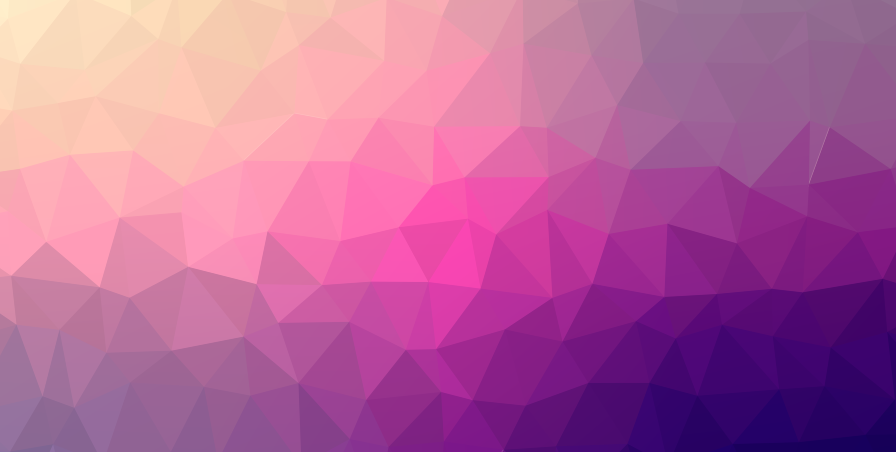
Reproduce this background procedurally as a WebGL 2 fragment shader.

```glsl
#version 300 es
precision highp float;
// Low-poly mesh of triangles over a cream, pink, violet and indigo gradient.
uniform vec2 u_resolution;
out vec4 outColor;

const float ROWS = 8.0; // mesh cells per canvas height

float hash(vec2 p) {
    vec3 q = fract(p.xyx * vec3(0.1031, 0.1030, 0.0973));
    q += dot(q, q.yzx + 33.33);
    return fract((q.x + q.y) * q.z);
}

float cross2(vec2 a, vec2 b) { return a.x * b.y - a.y * b.x; }

float sat(float v) { return clamp(v, 0.0, 1.0); }

// Five evenly spaced colour stops from left to right
vec3 ramp(float x, vec3 a, vec3 b, vec3 c, vec3 d, vec3 e) {
    float t = x * 4.0;
    vec3 col = mix(a, b, sat(t));
    col = mix(col, c, sat(t - 1.0));
    col = mix(col, d, sat(t - 2.0));
    return mix(col, e, sat(t - 3.0));
}

// Horizontal ramps stacked from the dark floor to the pale top
vec3 gradient(vec2 uv) {
    vec3 floorRow = ramp(uv.x, vec3(0.52, 0.43, 0.61), vec3(0.54, 0.35, 0.57),
        vec3(0.48, 0.09, 0.52), vec3(0.13, 0.00, 0.40), vec3(0.08, 0.00, 0.35));
    vec3 lowRow = ramp(uv.x, vec3(0.73, 0.49, 0.63), vec3(0.73, 0.43, 0.62),
        vec3(0.76, 0.21, 0.62), vec3(0.37, 0.04, 0.48), vec3(0.25, 0.01, 0.42));
    vec3 midRow = ramp(uv.x, vec3(0.99, 0.62, 0.71), vec3(0.99, 0.58, 0.71),
        vec3(1.00, 0.28, 0.69), vec3(0.62, 0.18, 0.56), vec3(0.50, 0.09, 0.50));
    vec3 highRow = ramp(uv.x, vec3(0.99, 0.80, 0.70), vec3(0.99, 0.73, 0.70),
        vec3(1.00, 0.53, 0.70), vec3(0.62, 0.39, 0.60), vec3(0.57, 0.32, 0.55));
    vec3 topRow = ramp(uv.x, vec3(1.00, 0.93, 0.79), vec3(0.97, 0.84, 0.69),
        vec3(0.97, 0.66, 0.70), vec3(0.60, 0.45, 0.59), vec3(0.56, 0.43, 0.56));
    vec3 col = mix(floorRow, lowRow, sat(uv.y / 0.28));
    col = mix(col, midRow, sat((uv.y - 0.28) / 0.19));
    col = mix(col, highRow, sat((uv.y - 0.5) / 0.21));
    return mix(col, topRow, sat((uv.y - 0.71) / 0.29));
}

// Jittered mesh vertex; odd rows are shifted by half a cell
vec2 vertex(vec2 id) {
    vec2 jitter = vec2(hash(id + 17.0), hash(id + 71.0)) - 0.5;
    return id + vec2(0.5 * mod(id.y, 2.0), 0.0) + 0.68 * jitter;
}

// Signed distance to the line a-b, positive on its left
float side(vec2 p, vec2 a, vec2 b) {
    return cross2(b - a, p - a) / length(b - a);
}

// Adds one facet: colour in rgb, smooth coverage in alpha
void addFacet(inout vec4 sum, vec2 p, vec2 a, vec2 b, vec2 c, vec2 extent, float px) {
    float ab = side(p, a, b);
    float inside = min(ab, min(side(p, b, c), side(p, c, a)));
    float cover = smoothstep(-0.6 * px, 0.6 * px, inside);
    if (cover <= 0.0) return;
    vec2 center = (a + b + c) / 3.0;
    float seed = hash(floor(center * 64.0) + 9.0);
    float tilt = hash(floor(center * 64.0) + 43.0) - 0.5;
    // Each facet takes its tone from a point slightly off its center
    vec2 uv = mix(center, p, 0.12) / extent + tilt * vec2(0.02, 0.05);
    vec3 col = gradient(clamp(uv, 0.0, 1.0));
    float relief = mix(0.12, 0.035, smoothstep(0.25, 0.75, uv.y));
    col *= 1.0 + relief * (seed - 0.5);
    // A few facets carry a thin pale glint along one edge
    float glint = step(0.985, seed) * (1.0 - smoothstep(0.0, 0.025, abs(ab)));
    col = mix(col, vec3(1.0, 0.85, 0.85), 0.25 * glint);
    sum += vec4(col, 1.0) * cover;
}

void main() {
    vec2 extent = vec2(u_resolution.x / u_resolution.y, 1.0) * ROWS;
    vec2 p = gl_FragCoord.xy / u_resolution * extent;
    float px = ROWS / u_resolution.y;
    vec4 sum = vec4(0.0);

    // Split each nearby quad along its shorter diagonal
    for (int j = -1; j <= 1; j++) {
        for (int i = -1; i <= 1; i++) {
            vec2 id = floor(p) + vec2(i, j);
            vec2 a = vertex(id);
            vec2 b = vertex(id + vec2(1, 0));
            vec2 c = vertex(id + vec2(1, 1));
            vec2 d = vertex(id + vec2(0, 1));
            if (distance(a, c) < distance(b, d)) {
                addFacet(sum, p, a, b, c, extent, px);
                addFacet(sum, p, a, c, d, extent, px);
            } else {
                addFacet(sum, p, a, b, d, extent, px);
                addFacet(sum, p, b, c, d, extent, px);
            }
        }
    }
    vec3 col = sum.a > 0.01 ? sum.rgb / sum.a : gradient(p / extent);
    outColor = vec4(clamp(col, 0.0, 1.0), 1.0);
}
```
